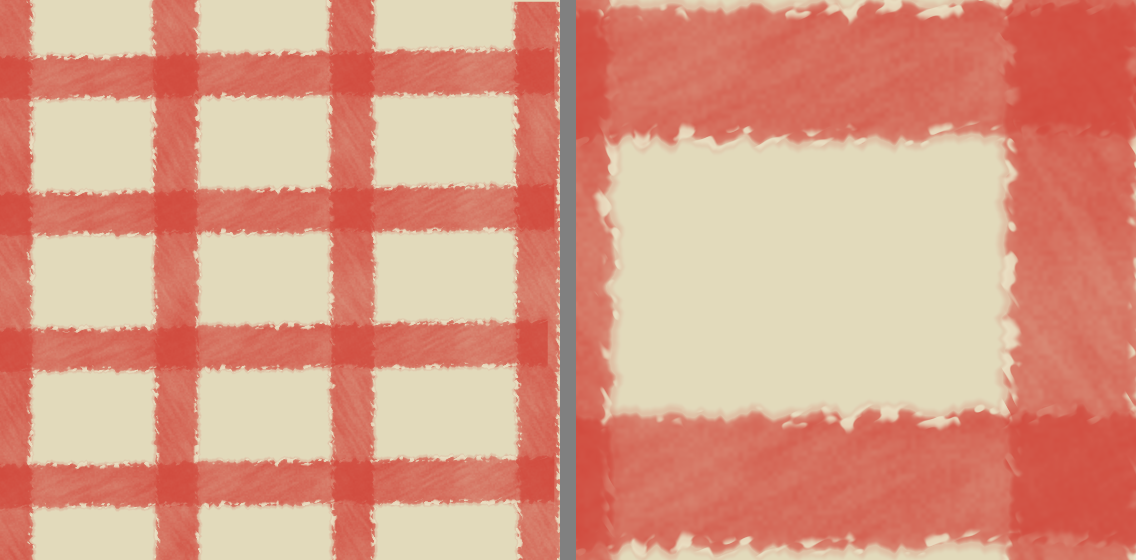
Left: the whole. Right: its middle third, enlarged.
Reproduce this pattern procedurally as a WebGL 1 fragment shader.

```glsl
precision highp float;
// Hand-brushed red gingham: four tilted bands crossing four columns on cream.
uniform vec2 u_resolution;

const vec3 CREAM = vec3(0.886, 0.853, 0.735);
const vec3 FLECK = vec3(0.935, 0.895, 0.790);
const vec3 INK = vec3(0.818, 0.275, 0.228);

float hash(vec2 p) {
  p = fract(p * vec2(0.1031, 0.1137));
  p += dot(p, p.yx + 33.33);
  return fract((p.x + p.y) * p.x * 7.13);
}

float noise(vec2 p) {
  vec2 cell = floor(p), f = fract(p);
  f = f * f * (3.0 - 2.0 * f);
  float low = mix(hash(cell), hash(cell + vec2(1.0, 0.0)), f.x);
  float high = mix(hash(cell + vec2(0.0, 1.0)), hash(cell + 1.0), f.x);
  return mix(low, high, f.y);
}

float fbm(vec2 p) {
  float sum = 0.0, weight = 0.5;
  for (int i = 0; i < 4; i++) {
    sum += weight * noise(p);
    p = p * 2.03 + 17.3;
    weight *= 0.5;
  }
  return sum / 0.9375;
}

vec2 rotate(vec2 p, float angle) {
  float c = cos(angle), s = sin(angle);
  return vec2(c * p.x + s * p.y, c * p.y - s * p.x);
}

// Pigment density: p.x runs along the stroke, p.y across it.
float pigment(vec2 p, float slant, float paleSpot, float seed) {
  vec2 q = p + 5.0 + seed;
  vec2 bent = q + 0.008 * fbm(q * 18.0);
  float hairs = noise(rotate(bent, slant) * vec2(32.0, 190.0));
  float patches = fbm(q * vec2(10.0, 16.0));
  float grain = noise(q * 340.0);
  float spot = (p.x - paleSpot) / 0.045;
  return 0.725 + 0.28 * (patches - 0.5) + 0.12 * (hairs - 0.5)
       + 0.08 * (grain - 0.5) - 0.09 * exp(-spot * spot);
}

// Ragged stroke: x = ink coverage, y = bare cream flecks at the rim.
vec2 stroke(vec2 p, float halfWidth, float slant, float paleSpot, float seed) {
  float side = p.y < 0.0 ? 11.0 : 47.0;
  vec2 rim = vec2(p.x + 3.0, side + seed);
  float ragged = 0.006 * (noise(rim * vec2(115.0, 1.0)) - 0.5)
               + 0.004 * (noise(rim * vec2(260.0, 1.0)) - 0.5);
  float depth = halfWidth + ragged - abs(p.y);
  float body = smoothstep(-0.002, 0.003, depth);
  float halo = 0.17 * smoothstep(-0.006, -0.001, depth);

  // Torn bits gather in uneven clusters just inside the rim.
  float torn = noise(rotate(p + 7.0 + seed, slant) * vec2(120.0, 230.0));
  float cluster = noise(rim * vec2(19.0, 1.0));
  float nearRim = smoothstep(-0.004, 0.0, depth) * (1.0 - smoothstep(0.003, 0.009, depth));
  float flecks = nearRim * smoothstep(0.52, 0.74, torn + 0.3 * (cluster - 0.5));
  float rimFade = mix(0.84, 1.0, smoothstep(0.0, 0.009, depth));
  float ink = pigment(p, slant, paleSpot, seed) * rimFade;
  return vec2(max(halo, body * ink) * (1.0 - 0.8 * flecks), flecks);
}

vec2 columns(vec2 uv) {
  vec2 cover = vec2(0.0);
  for (int i = 0; i < 4; i++) {
    float k = float(i);
    float center = 0.0195 + 0.2885 * k + 0.0086 * k * k - 0.0035 * uv.y;
    float halfWidth = mix(0.038, 0.0415, uv.y);
    vec2 p = vec2(uv.y, uv.x - center);
    vec2 paint = stroke(p, halfWidth, -0.55, 0.49, 0.37 * k);
    // The last column starts just below the top border.
    paint *= 1.0 - step(2.5, k) * smoothstep(0.996, 0.998, uv.y);
    cover = max(cover, paint);
  }
  return cover;
}

vec2 rows(vec2 uv) {
  vec2 cover = vec2(0.0);
  for (int i = 0; i < 4; i++) {
    float k = float(i);
    float center = 0.860 - 0.2430 * k + 0.0133 * uv.x;
    float halfWidth = mix(0.0385, 0.0415, uv.x);
    vec2 p = vec2(uv.x, uv.y - center);
    vec2 paint = stroke(p, halfWidth, 0.42, 0.85, 0.002 * k);
    // Blunt right ends, with the third one shorter.
    float end = 0.990 - 0.012 * step(abs(k - 2.0), 0.5);
    paint *= 1.0 - smoothstep(end - 0.001, end + 0.001, uv.x);
    cover = max(cover, paint);
  }
  return cover;
}

void main() {
  vec2 uv = gl_FragCoord.xy / u_resolution;
  vec2 vertical = columns(uv);
  vec2 horizontal = rows(uv);

  // Translucent layers deepen where they cross.
  float cover = 1.0 - (1.0 - vertical.x) * (1.0 - horizontal.x);
  vec3 color = mix(CREAM, INK, cover);
  float bare = max(vertical.y * (1.0 - horizontal.x), horizontal.y * (1.0 - vertical.x));
  color = mix(color, FLECK, 0.6 * bare * (1.0 - cover));
  gl_FragColor = vec4(color, 1.0);
}
```
